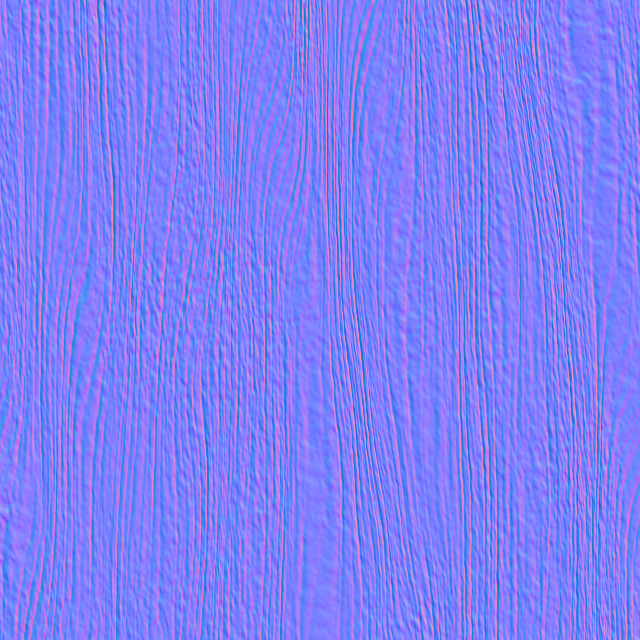
Reproduce this texture map procedurally as a WebGL 2 fragment shader.

```glsl
#version 300 es
precision highp float;
precision highp int;

// Tangent-space normal map of weathered, vertically grained wood.
// A height field of warped grooves, dense streaks and short rough grain is
// differentiated numerically, and its surface normal is encoded as colour.

uniform vec2 u_resolution;
out vec4 fragColor;

// Integer hash of a lattice cell, 0 to 1
float hash(vec2 cell) {
    uvec2 q = uvec2(ivec2(floor(cell))) * uvec2(1597334677u, 3812015801u);
    uint n = (q.x ^ q.y) * 1597334677u;
    n = (n ^ (n >> 15)) * 2246822519u;
    n ^= n >> 13;
    return float(n >> 8) / 16777216.0;
}

// Value noise with quintic blending, 0 to 1
float noise(vec2 p) {
    vec2 i = floor(p), f = p - i;
    f = f * f * f * (f * (f * 6.0 - 15.0) + 10.0);
    float low = mix(hash(i), hash(i + vec2(1, 0)), f.x);
    float high = mix(hash(i + vec2(0, 1)), hash(i + vec2(1, 1)), f.x);
    return mix(low, high, f.y);
}

// Coordinate across the fibres; its level lines bend around hidden knots
float fibre(vec2 p) {
    float bend = 8.0 * noise(vec2(p.x * 7.0, p.y * 1.7 + p.x * 5.0) + 11.0);
    float ripple = 1.5 * noise(vec2(p.x * 19.0, p.y * 4.0 - p.x * 9.0) + 47.0);
    float fray = 0.14 * noise(p * vec2(90.0, 50.0) + 83.0);
    return 96.0 * p.x + bend + ripple + fray;
}

// One groove per fibre cell, with a steep left wall and a softer right wall
float groove(float u, float y) {
    float id = floor(u);
    float centre = 0.3 + 0.25 * hash(vec2(id, 3));
    float width = 0.22 + 0.12 * hash(vec2(id, 5));
    float strength = hash(vec2(id, 9));
    float depth = mix(0.15, 1.0, strength * strength);
    depth *= 0.3 + noise(vec2(id * 7.0, y * 6.0 + strength * 40.0));
    float offset = u - id - centre;
    float wall = offset < 0.0 ? 0.8 * width : 1.3 * width;
    return depth * (1.0 - smoothstep(0.0, 1.0, abs(offset) / wall));
}

// Surface height in canvas widths
float height(vec2 p) {
    float u = fibre(p);
    // Long streaks, sheared so that their ends do not line up in rows
    float streaks = 0.0021 * noise(vec2(u * 1.9, p.y * 10.0 + u * 0.83))
                  + 0.0017 * noise(vec2(u * 1.1 + 31.0, p.y * 7.0 - u * 0.61));
    // Short grains in patches
    float roughness = 0.5 + noise(p * vec2(17.0, 4.0) + 29.0);
    float grain = 0.0015 * noise(vec2(u * 2.3, p.y * 75.0 + u * 0.77))
                + 0.0007 * noise(vec2(p.x * 210.0 + p.y * 35.0, p.y * 120.0 - p.x * 60.0));
    return streaks + roughness * grain - 0.0031 * groove(u, p.y);
}

void main() {
    vec2 p = gl_FragCoord.xy / u_resolution;

    // Central differences over about one thousandth of the canvas each way
    vec2 e = vec2(0.0009, 0.0);
    vec2 slope = vec2(height(p + e.xy) - height(p - e.xy),
                      height(p + e.yx) - height(p - e.yx)) / (2.0 * e.x);

    vec3 normal = normalize(vec3(-slope, 1.0));
    fragColor = vec4(0.5 + 0.5 * normal, 1.0);
}
```
